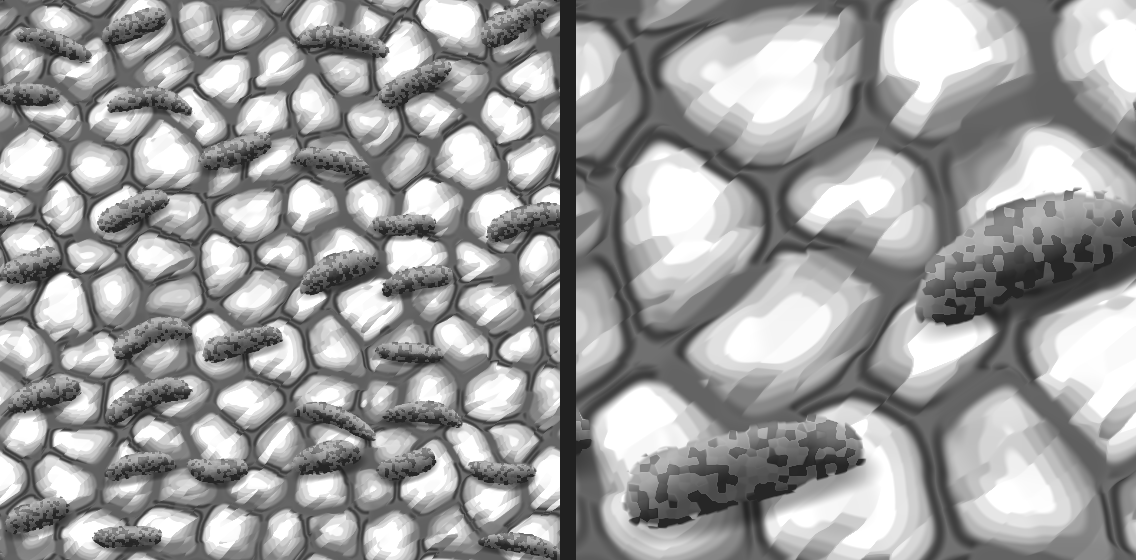
Left, the full canvas; right, a detail of the centre.
Reproduce this texture map procedurally as a three.js fragment shader.

```glsl
varying vec2 vUv;

float hash(vec2 p) {
  return fract(sin(dot(p, vec2(127.1, 311.7))) * 43758.5);
}

vec2 hash2(vec2 p) {
  return vec2(hash(p + 3.7), hash(p + 51.3));
}

// Soft-edged cellular patches that wrap after n cells
float patches(vec2 p, vec2 n, float sharpness) {
  p *= n;
  float sum = 0.0, total = 0.0;
  for (int y = -1; y <= 1; y++)
    for (int x = -1; x <= 1; x++) {
      vec2 cell = floor(p) + vec2(x, y);
      vec2 id = mod(cell, n);
      vec2 r = cell + 0.2 + 0.6 * hash2(id) - p;
      float w = exp(-sharpness * dot(r, r));
      sum += w * hash(id + 9.1);
      total += w;
    }
  return sum / total;
}

// Stone centre relative to p in xy, size weight in z, random tint in w
vec4 stone(vec2 cell, vec2 p) {
  vec2 id = mod(cell, vec2(9.0, 12.0));
  vec2 c = cell + 0.5 + (hash2(id) - 0.5) * vec2(0.6, 0.5);
  c.x += 0.5 * mod(id.y, 2.0);
  return vec4((c - p) * vec2(1.333, 1.0), 0.45 * hash(id + 17.0), hash(id + 29.0));
}

// Rounded distance to the joint in x, tint in y, offset from the centre in zw
vec4 wall(vec2 uv) {
  vec2 p = uv * vec2(9.0, 12.0);
  vec4 near = vec4(0.0);
  float best = 99.0;
  for (int y = -2; y <= 2; y++)
    for (int x = -2; x <= 2; x++) {
      vec4 s = stone(floor(p) + vec2(x, y), p);
      float power = dot(s.xy, s.xy) - s.z;
      if (power < best) { best = power; near = s; }
    }
  float sum = 0.0;
  for (int y = -2; y <= 2; y++)
    for (int x = -2; x <= 2; x++) {
      vec4 s = stone(floor(p) + vec2(x, y), p);
      float gap = length(s.xy - near.xy);
      if (gap > 0.001)
        sum += exp(-15.0 * (dot(s.xy, s.xy) - s.z - best) / (2.0 * gap));
    }
  return vec4(-log(sum) / 15.0, near.w, -near.xy);
}

// Bent rough ledges: cover in x, height across the ledge in y, shadow in z
vec3 ledges(vec2 uv, float rough) {
  vec2 n = vec2(6.0, 9.0);
  vec3 result = vec3(0.0);
  for (int y = -1; y <= 1; y++)
    for (int x = -1; x <= 1; x++) {
      vec2 cell = floor(uv * n) + vec2(x, y);
      vec2 id = mod(cell, n);
      vec2 h = hash2(id + 70.0);
      if (hash(id + 41.0) > 0.48) continue;
      vec2 q = uv - (cell + 0.3 + 0.4 * h) / n;
      float a = 0.7 * (h.y - 0.35);
      q = mat2(cos(a), -sin(a), sin(a), cos(a)) * q;
      q.y += (h.x - 0.25) * 5.0 * q.x * q.x;
      q /= vec2(0.055 + 0.03 * h.x, 0.017 + 0.009 * h.y);
      float shape = 1.0 - q.x * q.x * q.x * q.x - q.y * q.y + 0.7 * (rough - 0.5);
      float cover = smoothstep(0.0, 0.18, shape);
      if (cover > result.x) result.xy = vec2(cover, q.y);
      q.y += 0.55;
      result.z = max(result.z, smoothstep(-0.3, 0.5, 1.0 - dot(q, q)));
    }
  return result;
}

void main() {
  // Brush strokes, broad washes and fine grain
  vec2 uv = vUv + 0.006 * sin(6.28318 * (vUv.yx * vec2(5.0, 4.0) + vec2(0.1, 0.6)));
  float broad = patches(uv, vec2(23.0, 29.0), 9.0);
  float stroke = patches(vec2(uv.x - uv.y, uv.y) + 0.012 * broad, vec2(46.0, 24.0), 28.0);
  float grain = patches(vUv, vec2(170.0, 190.0), 12.0);
  vec4 w = wall(uv + 0.009 * (vec2(broad, stroke) - 0.5));
  float d = w.x;

  // Stepped paint layers lit from the upper left
  float t = d + 0.2 * w.w - 0.08 * w.z + 0.17 * (stroke - 0.5)
          + 0.13 * (broad - 0.5) + 0.12 * (w.y - 0.5);
  float inside = smoothstep(0.05, 0.12, d);
  float tone = 0.41 + 0.08 * (broad - 0.5) + 0.14 * inside;
  tone += inside * (0.13 * smoothstep(0.07, 0.14, t) + 0.1 * smoothstep(0.16, 0.21, t)
        + 0.09 * smoothstep(0.25, 0.28, t) + 0.13 * smoothstep(0.34, 0.37, t)
        + 0.1 * (stroke - 0.5));

  // Dark broken outlines in the joints
  tone -= 0.19 * (1.0 - smoothstep(0.0, 0.06, abs(d - 0.04))) * smoothstep(0.3, 0.7, broad);

  // Speckled ledges, pale on top and dark below
  vec3 ledge = ledges(uv, 0.6 * broad + 0.4 * grain);
  float rock = mix(0.34, 0.72, smoothstep(-0.6, 0.7, ledge.y + 0.5 * (broad - 0.5)));
  rock += 0.12 * (grain - 0.5);
  rock -= 0.24 * smoothstep(0.5, 0.65, grain + 0.2 * (broad - 0.5) - 0.12 * ledge.y);
  rock -= 0.1 * smoothstep(0.75, 1.0, abs(ledge.y));
  tone = mix(tone * (1.0 - 0.4 * ledge.z), rock, ledge.x);

  gl_FragColor = vec4(vec3(clamp(tone, 0.15, 1.0)), 1.0);
}
```
